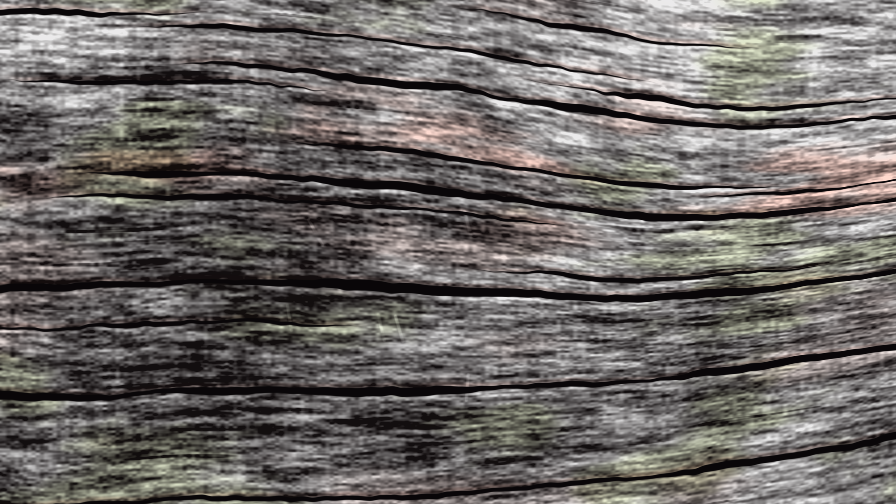
Reproduce this texture procedurally as a Shadertoy shader.

```glsl
// Weathered grey timber: fibres and long cracks follow a bent grain coordinate.
// Stretched value noise makes the fibres; loops carve tapered cracks and
// add a few pale scuffs, with brown and mossy stains on top.

float hash(vec2 p) {
    return fract(sin(dot(p, vec2(127.1, 311.7))) * 43758.5453);
}

float noise(vec2 p) {
    vec2 i = floor(p), f = fract(p);
    f = f * f * (3.0 - 2.0 * f);
    return mix(mix(hash(i), hash(i + vec2(1, 0)), f.x),
               mix(hash(i + vec2(0, 1)), hash(i + vec2(1, 1)), f.x), f.y);
}

float fbm(vec2 p) {
    float sum = 0.0, gain = 0.53;
    for (int i = 0; i < 4; i++) {
        sum += gain * noise(p);
        p = p * 2.03 + 17.3;
        gain *= 0.5;
    }
    return sum;
}

// Height across the grain: level on the left, dipping then rising on the right.
float grainHeight(vec2 p) {
    float across = p.x / 1.778;
    float dip = 0.125 * smoothstep(0.15, 0.75, p.y) * smoothstep(0.25, 0.9, across);
    float start = mix(0.4, 0.95, p.y);
    float rise = 0.12 * (1.0 - smoothstep(0.2, 1.0, p.y))
               * pow(max(across - start, 0.0) / (1.0 - start), 1.5);
    float sag = 0.025 * (1.0 - smoothstep(0.0, 0.26, across)) * (1.0 - p.y);
    return p.y + dip - rise + sag
         + 0.014 * (noise(p * vec2(3.0, 2.5)) - 0.5)
         + 0.005 * (noise(p * vec2(9.0, 8.0)) - 0.5);
}

// Returns the dark gap, the sunlit lip below it and the brown wall above it.
vec3 crack(vec2 g, float level, float x0, float x1, float width, float seed, float soft) {
    float wander = 0.008 * (noise(vec2(g.x * 10.0, seed)) - 0.5)
                 + 0.004 * (noise(vec2(g.x * 45.0, seed + 5.0)) - 0.5);
    float d = g.y - level - wander;
    float taper = smoothstep(x0, x0 + 0.3, g.x) * (1.0 - smoothstep(x1 - 0.3, x1, g.x));
    float w = width * taper * (0.45 + 1.0 * noise(vec2(g.x * 7.0, seed + 9.0)));
    float present = smoothstep(0.0, 0.0015, w);
    float gap = 1.0 - smoothstep(w - soft, w + soft, abs(d));
    float lip = 1.0 - smoothstep(0.0, 0.006, abs(d + w + 0.004));
    float wall = 1.0 - smoothstep(0.0, 0.009, abs(d - w - 0.003));
    return present * vec3(gap, lip, wall);
}

float segmentDistance(vec2 p, vec2 a, vec2 b) {
    vec2 ab = b - a;
    return length(p - a - ab * clamp(dot(p - a, ab) / dot(ab, ab), 0.0, 1.0));
}

void mainImage(out vec4 fragColor, in vec2 fragCoord) {
    vec2 p = fragCoord / iResolution.y;
    vec2 g = vec2(p.x, grainHeight(p));
    float soft = max(0.0013, 0.7 / iResolution.y);

    // Broad light and dark areas
    float patches = fbm(g * vec2(2.2, 5.5) + 3.0);
    float tone = 0.47 + 0.5 * (patches - 0.5);
    tone += 0.12 * smoothstep(0.72, 0.95, g.y);
    tone += 0.06 * smoothstep(0.9, 1.7, p.x);
    vec2 shade = (p - vec2(0.55, 0.4)) / vec2(0.6, 0.28);
    tone -= 0.12 * exp(-dot(shade, shade));

    // Fibres, from wide streaks down to broken grain
    tone += 0.26 * (noise(g * vec2(5.0, 48.0)) - 0.5);
    tone += 0.42 * (noise(g * vec2(13.0, 115.0) + 31.0) - 0.5);
    tone += 0.38 * (noise(g * vec2(34.0, 190.0) + 57.0) - 0.5);
    tone += 0.32 * (noise(g * vec2(120.0, 210.0) + 83.0) - 0.5);
    float fissure = smoothstep(0.72, 0.9, noise(g * vec2(7.0, 95.0) + 11.0));
    tone -= 0.27 * fissure * smoothstep(0.35, 0.65, noise(g * vec2(4.0, 12.0)));

    // Flaked, bleached wood
    float flakes = smoothstep(0.55, 0.75, fbm(g * vec2(16.0, 40.0) + 7.0));
    tone += 0.16 * flakes * smoothstep(0.4, 0.65, patches);

    // Pale diagonal scuffs
    for (int i = 0; i < 6; i++) {
        float n = float(i);
        vec2 a = vec2(0.5 + 0.45 * hash(vec2(n, 2.0)), 0.25 + 0.4 * hash(vec2(n, 4.0)));
        vec2 b = a + vec2(0.035 * (hash(vec2(n, 6.0)) - 0.2), -0.05);
        float scuff = 1.0 - smoothstep(0.001, 0.005, segmentDistance(p, a, b));
        tone += 0.22 * scuff * noise(p * 60.0);
    }

    // Long cracks at regular levels, then short ones crowding the upper part
    vec3 cracks = vec3(0.0);
    for (int i = 0; i < 5; i++) {
        float n = float(i);
        float start = i < 3 ? -0.5 : 0.2 * (n - 2.5);
        cracks = max(cracks, crack(g, 0.01 + 0.215 * n, start, 2.4,
                                   0.0085 - 0.0012 * abs(n - 2.0), n * 13.0, soft));
    }
    for (int i = 0; i < 11; i++) {
        float n = float(i);
        float level = 0.12 + sqrt((n + hash(vec2(n, 8.0))) / 11.0);
        float middle = 1.8 * fract(n * 0.618 + 0.1);
        float reach = 0.25 + 0.35 * hash(vec2(n, 12.0));
        cracks = max(cracks, crack(g, level, middle - reach, middle + reach,
                                   0.0045, n * 17.0 + 90.0, soft));
    }
    tone += 0.15 * cracks.y - 0.13 * cracks.z;
    tone = clamp(tone, 0.06, 0.92);

    // Warm grey, with rusty and mossy stains
    vec3 color = tone + vec3(0.012, -0.007, -0.003) * (1.0 - tone);
    float rust = smoothstep(0.5, 0.72, fbm(g * vec2(3.0, 9.0) + 41.0));
    rust *= 0.3 + 0.7 * exp(-pow((g.y - 0.72) / 0.13, 2.0));
    color *= mix(vec3(1.0), vec3(1.1, 0.93, 0.88), min(rust + 0.5 * cracks.z, 1.0));
    float moss = smoothstep(0.52, 0.7, fbm(g * vec2(4.0, 8.0) + 71.0));
    color *= mix(vec3(1.0), vec3(0.96, 0.99, 0.87), moss);
    color = mix(color, vec3(0.035, 0.025, 0.03), cracks.x);
    fragColor = vec4(color, 1.0);
}
```
